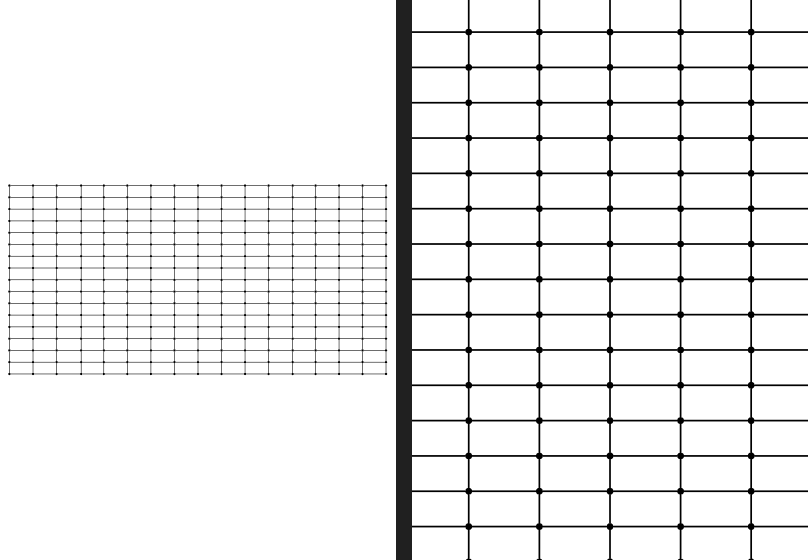
Left: the whole. Right: its middle third, enlarged.
A WebGL 1 fragment shader for this pattern:

```glsl
precision highp float;
// A wide grid of thin black lines on white, with a round dot at every crossing.

uniform vec2 u_resolution;

// Lengths are in canvas heights unless noted.
#define CELLS 16.0                      // cells across and down
#define CELL_SIZE vec2(0.04203, 0.021024)
#define GRID_CENTER vec2(-0.0005, 0.0004) // from the canvas centre
#define ASPECT 1.4144                   // canvas height / width
#define LINE_WIDTH 0.00102
#define DOT_RADIUS 0.00205
#define DRIFT 0.012                     // column drift, in cells
#define KICK 0.048                      // stray column shift, in cells
#define PAPER vec3(1.0)
#define INK vec3(0.0)

// Columns lean slightly right mid-grid; every ninth from the third strays more.
float columnShift(float k) {
  float stray = 1.0 - step(0.5, abs(mod(k, 9.0) - 3.0));
  return DRIFT * sin(3.14159 * k / CELLS) + stray * KICK * (1.0 - k / 24.0);
}

// Share of a one-pixel interval at offset d covered by a band of half width h.
float bandCoverage(float d, float h) {
  return clamp(min(d + 0.5, h) - max(d - 0.5, -h), 0.0, 1.0);
}

void main() {
  // Grid coordinates: 0 to CELLS on each axis.
  float scale = min(u_resolution.y, u_resolution.x * ASPECT);
  vec2 p = (gl_FragCoord.xy - 0.5 * u_resolution) / scale - GRID_CENTER;
  vec2 grid = p / CELL_SIZE + 0.5 * CELLS;

  // Offset in pixels from the nearest crossing.
  vec2 node = clamp(floor(grid + 0.5), 0.0, CELLS);
  node.x += columnShift(node.x);
  vec2 offset = (grid - node) * CELL_SIZE * scale;

  // Lines, cut off at the outer edges of the grid.
  float halfLine = 0.5 * LINE_WIDTH * scale;
  vec2 halfGrid = 0.5 * CELLS * CELL_SIZE * scale + halfLine;
  float column = bandCoverage(offset.x, halfLine) * bandCoverage(p.y * scale, halfGrid.y);
  float row = bandCoverage(offset.y, halfLine) * bandCoverage(p.x * scale, halfGrid.x);

  // Dots on the crossings.
  float dotMask = clamp(DOT_RADIUS * scale - length(offset) + 0.5, 0.0, 1.0);

  float ink = max(max(column, row), dotMask);
  gl_FragColor = vec4(mix(PAPER, INK, ink), 1.0);
}
```
